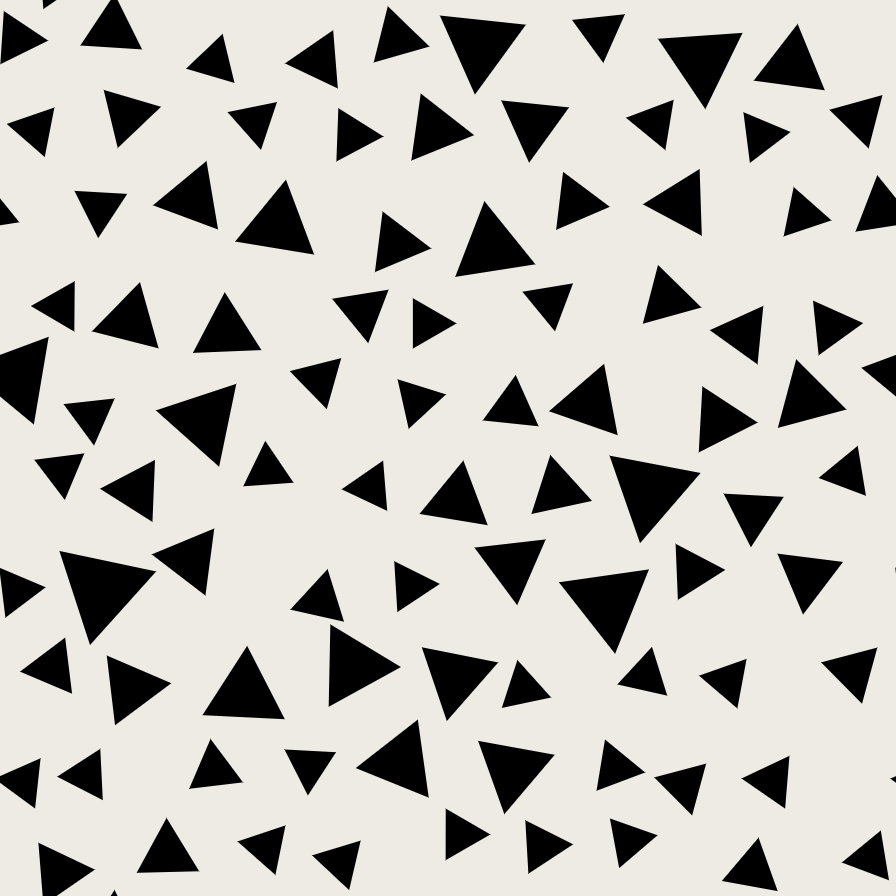
Reproduce this pattern procedurally as a Shadertoy shader.

```glsl
// Black equilateral triangles of mixed size and heading scattered on warm paper.
// Seeds sit on a staggered, jittered grid that wraps at the canvas edge;
// each seed is pushed off its neighbours so the triangles stay apart.

const vec2 GRID = vec2(9.0, 10.0);   // columns and rows per canvas
const vec3 PAPER = vec3(0.93, 0.92, 0.89);
const vec3 INK = vec3(0.0);

// Sine hash of a cell, repeating with the grid
float hash(vec2 cell, float salt) {
    cell = mod(cell, GRID);
    return fract(sin(dot(cell, vec2(127.1, 311.7)) + salt * 74.7) * 43758.55);
}

// Jittered centre of a cell; odd rows are shifted by half a column
vec2 seedPoint(vec2 cell) {
    vec2 centre = (cell + vec2(0.5 + 0.5 * mod(cell.y, 2.0), 0.5)) / GRID;
    vec2 jitter = vec2(hash(cell, 1.0), hash(cell, 2.0)) - 0.5;
    return centre + 0.056 * jitter;
}

// Circumradius: many small triangles, few large ones
float triangleRadius(vec2 cell) {
    float h = hash(cell, 3.0);
    return 0.0325 + 0.0325 * h * h * h;
}

// Shift away from crowding neighbours; the smaller one yields more
vec2 repulsion(vec2 cell, vec2 seed, float radius) {
    vec2 push = vec2(0.0);
    for (int j = -1; j <= 1; j++) {
        for (int i = -1; i <= 1; i++) {
            if (i == 0 && j == 0) continue;
            vec2 other = cell + vec2(i, j);
            float otherRadius = triangleRadius(other);
            vec2 away = seed - seedPoint(other);
            float dist = max(length(away), 0.001);
            float reach = radius + otherRadius;
            float overlap = max(reach + 0.004 - dist, 0.0);
            push += away / dist * overlap * otherRadius / reach;
        }
    }
    return push;
}

// Distance to the edge lines of an equilateral triangle, negative inside
float triangleDistance(vec2 p, float radius) {
    float side = 0.866 * abs(p.y) + 0.5 * p.x;
    return max(side, -p.x) - 0.5 * radius;
}

void mainImage(out vec4 fragColor, in vec2 fragCoord) {
    vec2 uv = fragCoord / iResolution.y;
    vec2 home = floor(uv * GRID);
    float nearest = 1.0;

    // Nearest triangle among the surrounding cells
    for (int j = -2; j <= 2; j++) {
        for (int i = -2; i <= 2; i++) {
            vec2 cell = home + vec2(i, j);
            vec2 seed = seedPoint(cell);
            if (distance(uv, seed) > 0.13) continue;

            float radius = triangleRadius(cell);
            vec2 p = uv - seed - repulsion(cell, seed, radius);
            float angle = 6.2832 * hash(cell, 4.0);
            float c = cos(angle), s = sin(angle);
            p = mat2(c, -s, s, c) * p;
            nearest = min(nearest, triangleDistance(p, radius));
        }
    }

    // Edge smoothed over one pixel
    float coverage = clamp(0.5 - nearest * iResolution.y, 0.0, 1.0);
    fragColor = vec4(mix(PAPER, INK, coverage), 1.0);
}
```
